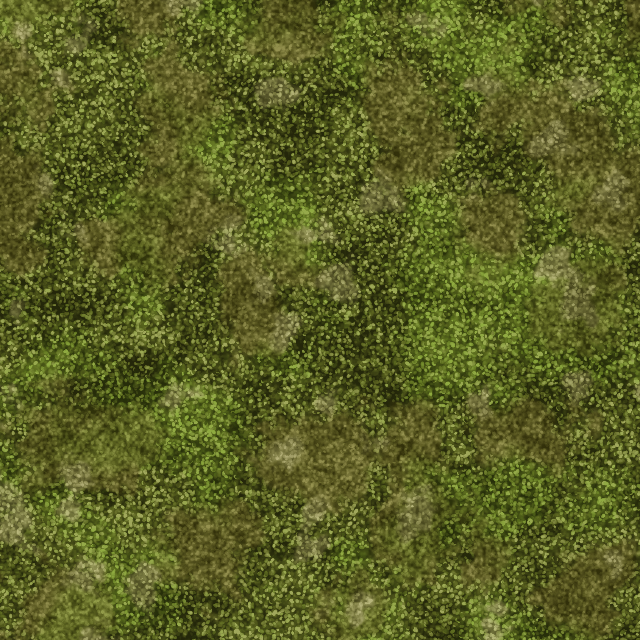
Give the GLSL for this texture, as a WebGL 1 fragment shader.

```glsl
precision highp float;
uniform vec2 u_resolution;

// Feature counts across the canvas
const float LEAF_CELLS = 165.0;
const float CLUMP_CELLS = 85.0;
const float FIBRE_CELLS = 95.0;
const float GRAIN_CELLS = 230.0;
const float EARTH_CELLS = 7.5;
const float DRY_CELLS = 13.0;
const float FRESH_SCALE = 9.0;

// Shares and contrast
const float EARTH_SHARE = 0.50;
const float DRY_SHARE = 0.30;
const float LEAF_CONTRAST = 0.85;
const float CLUMP_CONTRAST = 0.42;
const float FIBRE_CONTRAST = 0.85;
const float GRAIN_CONTRAST = 0.62;
const float SHADE_CONTRAST = 0.65;

// Shadow, middle and light of each ground cover
const vec3 MOSS_DARK = vec3(0.14, 0.15, 0.04);
const vec3 MOSS_MID = vec3(0.35, 0.38, 0.12);
const vec3 MOSS_LIGHT = vec3(0.63, 0.66, 0.36);
const vec3 FRESH_DARK = vec3(0.16, 0.20, 0.04);
const vec3 FRESH_MID = vec3(0.37, 0.45, 0.12);
const vec3 FRESH_LIGHT = vec3(0.56, 0.67, 0.25);
const vec3 EARTH_DARK = vec3(0.20, 0.19, 0.04);
const vec3 EARTH_MID = vec3(0.37, 0.36, 0.14);
const vec3 EARTH_LIGHT = vec3(0.58, 0.56, 0.31);
const vec3 DRY_DARK = vec3(0.30, 0.29, 0.13);
const vec3 DRY_MID = vec3(0.54, 0.53, 0.31);
const vec3 DRY_LIGHT = vec3(0.76, 0.74, 0.54);

vec3 hash3(vec2 p) {
  vec3 q = fract(p.xyx * vec3(0.1031, 0.1030, 0.0973));
  q += dot(q, q.yxz + 33.33);
  return fract((q.xxy + q.yzz) * q.zyx);
}

float noise(vec2 p) {
  vec2 i = floor(p), f = fract(p);
  f = f * f * (3.0 - 2.0 * f);
  return mix(mix(hash3(i).x, hash3(i + vec2(1.0, 0.0)).x, f.x),
             mix(hash3(i + vec2(0.0, 1.0)).x, hash3(i + 1.0).x, f.x), f.y);
}

float fbm(vec2 p) {
  float sum = 0.0, amp = 0.5;
  for (int i = 0; i < 5; i++) {
    sum += amp * noise(p);
    p = mat2(1.6, 1.2, -1.2, 1.6) * p + 17.3;
    amp *= 0.5;
  }
  return sum / 0.97;
}

// Overlapping oval leaves over dark gaps: x is tone, y is a hue variation
vec2 leaves(vec2 p) {
  vec2 cell = floor(p), result = vec2(0.05, 0.5);
  for (int y = -1; y <= 1; y++) {
    for (int x = -1; x <= 1; x++) {
      vec2 id = cell + vec2(float(x), float(y));
      vec3 a = hash3(id + 11.0), b = hash3(id + 71.0);
      float turn = a.z * 6.2832;
      vec2 d = p - id - a.xy;
      d = vec2(d.x * cos(turn) + d.y * sin(turn), d.y * cos(turn) - d.x * sin(turn));
      float r = length(d / (vec2(0.78, 0.55) * mix(0.65, 1.1, b.x)));
      float tone = b.y * (1.0 - 0.3 * r * r);
      result = mix(result, vec2(tone, b.z), 1.0 - smoothstep(0.65, 1.05, r));
    }
  }
  return result;
}

// Scattered rounded patches with ragged, soft borders
float patches(vec2 p, float share, float radius, float ragged, float seed) {
  vec2 cell = floor(p);
  float cover = 0.0;
  for (int y = -1; y <= 1; y++) {
    for (int x = -1; x <= 1; x++) {
      vec2 id = cell + vec2(float(x), float(y));
      vec3 a = hash3(id + seed), b = hash3(id + seed + 43.0);
      vec2 d = (p - id - a.xy) * mix(vec2(0.8, 1.2), vec2(1.2, 0.8), b.x);
      float edge = length(d) - radius * mix(0.65, 1.15, b.y) + ragged;
      cover = max(cover, step(a.z, share) * (1.0 - smoothstep(-0.14, 0.12, edge)));
    }
  }
  return cover;
}

vec3 ramp(vec3 dark, vec3 middle, vec3 light, float t) {
  return t < 0.5 ? mix(dark, middle, 2.0 * t) : mix(middle, light, 2.0 * t - 1.0);
}

void main() {
  vec2 uv = gl_FragCoord.xy / min(u_resolution.x, u_resolution.y);

  // Where each ground cover grows
  float ragged = fbm(uv * 30.0) - 0.5;
  float earth = patches(uv * EARTH_CELLS, EARTH_SHARE, 0.56, 0.9 * ragged, 5.0);
  float dry = patches(uv * DRY_CELLS, DRY_SHARE, 0.27, 1.1 * ragged, 131.0);
  float fresh = smoothstep(0.46, 0.70, fbm(uv * FRESH_SCALE + 61.0));

  // Fine leaf, fibre and grain relief
  vec2 leaf = leaves(uv * LEAF_CELLS);
  float clump = leaves(uv * CLUMP_CELLS + 37.0).x - 0.38;
  float fibre = fbm(uv * FIBRE_CELLS) - 0.5;
  float grain = noise(uv * GRAIN_CELLS + 9.0) - 0.5;
  float shade = SHADE_CONTRAST * (fbm(uv * vec2(13.0, 21.0) + 23.0) - 0.5);
  float leafTone = 0.52 + LEAF_CONTRAST * (leaf.x - 0.38) + CLUMP_CONTRAST * clump
                 + 0.32 * grain + shade + 0.06 * fresh;
  float fibreTone = 0.51 + FIBRE_CONTRAST * fibre + GRAIN_CONTRAST * grain
                  + 0.34 * (leaf.x - 0.38) + 0.8 * shade;
  leafTone = clamp(leafTone, 0.0, 1.0);
  fibreTone = clamp(fibreTone, 0.0, 1.0);

  // Blend the covers
  float green = clamp(0.65 * fresh + 0.7 * (leaf.y - 0.4), 0.0, 1.0);
  vec3 color = mix(ramp(MOSS_DARK, MOSS_MID, MOSS_LIGHT, leafTone),
                   ramp(FRESH_DARK, FRESH_MID, FRESH_LIGHT, leafTone), green);
  vec3 soil = ramp(EARTH_DARK, EARTH_MID, EARTH_LIGHT, fibreTone);
  soil = mix(soil, ramp(FRESH_DARK, FRESH_MID, FRESH_LIGHT, fibreTone), 0.4 * fresh);
  color = mix(color, soil, 0.9 * earth);
  vec3 straw = ramp(DRY_DARK, DRY_MID, DRY_LIGHT, mix(fibreTone, leafTone, 0.5));
  color = mix(color, straw, 0.75 * dry);

  gl_FragColor = vec4(color, 1.0);
}
```
